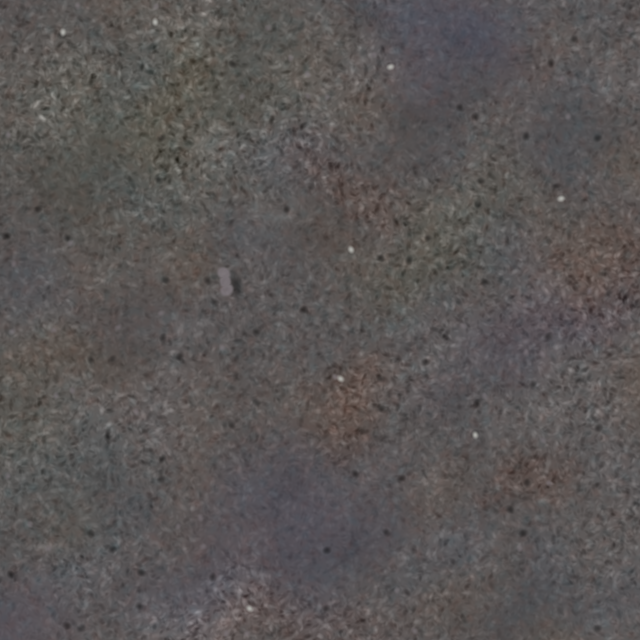
A three.js fragment shader for this texture:

```glsl
// Dim, weathered ground: short matted grass with brown, olive and violet patches.
varying vec2 vUv;

const vec3 GROUND = vec3(0.352, 0.336, 0.334);
const vec3 BROWN  = vec3(0.018, -0.012, -0.024);
const vec3 VIOLET = vec3(-0.024, -0.020, 0.012);
const vec3 OLIVE  = vec3(0.006, 0.014, -0.012);
const vec3 PALE   = vec3(0.50, 0.47, 0.49);
const vec3 SPECK  = vec3(0.68, 0.68, 0.66);

vec3 hash3(vec2 p, float seed) {
  vec3 q = fract(vec3(p.xyx + seed * 7.31) * vec3(0.1031, 0.1030, 0.0973));
  q += dot(q, q.yxz + 33.33);
  return fract((q.xxy + q.yzz) * q.zyx);
}

vec2 rotate(vec2 p, float angle) {
  float c = cos(angle), s = sin(angle);
  return vec2(c * p.x + s * p.y, c * p.y - s * p.x);
}

// Soft ellipse: 1 at its centre, 0 from its rim outwards.
float blob(vec2 p, vec2 radii, float angle) {
  vec2 q = rotate(p, angle) / radii;
  float k = max(0.0, 1.0 - dot(q, q));
  return k * k;
}

// Cellular noise: one light or dark stroke per cell, centred on zero.
float strokes(vec2 p, vec2 radii, float angle, float spread, float seed) {
  vec2 cell = floor(p);
  float sum = 0.0;
  for (int j = -1; j <= 1; j++) {
    for (int i = -1; i <= 1; i++) {
      vec2 id = cell + vec2(float(i), float(j));
      vec3 r = hash3(id, seed);
      vec3 t = hash3(id, seed + 5.0);
      float turn = angle + spread * (t.x - 0.5);
      sum += (2.0 * r.z - 1.0) * blob(p - id - r.xy, radii, turn);
    }
  }
  return sum;
}

// Rare small dots, present in the given share of the cells.
float specks(vec2 p, float share, float radius, float seed) {
  vec2 id = floor(p);
  vec3 r = hash3(id, seed);
  vec2 centre = 0.25 + 0.5 * r.xy;
  return step(1.0 - share, r.z) * blob(fract(p) - centre, vec2(radius, radius * 0.8), r.x * 6.0);
}

// Layered sines that bend the outlines of the large patches.
vec2 warp(vec2 p) {
  vec2 w = 0.022 * sin(p.yx * 17.0 + vec2(1.3, 4.1));
  w += 0.012 * sin(p.yx * 41.0 + p * 13.0 + vec2(2.7, 0.6));
  return p + w;
}

// Violet stone made of three lumps, with a shadow on its right.
vec3 addStone(vec3 color, vec2 p) {
  float shade = blob(p - vec2(0.017, -0.006), vec2(0.013, 0.032), 0.2);
  color *= 1.0 - 0.42 * shade;
  float body = 0.0;
  for (int i = 0; i < 3; i++) {
    float f = float(i) - 1.0;
    vec2 lump = vec2(0.003 * sin(f * 4.0), 0.013 * f);
    body = max(body, blob(p - lump, vec2(0.014, 0.017), f));
  }
  return mix(color, PALE, 0.75 * smoothstep(0.1, 0.7, body));
}

void main() {
  vec2 p = warp(vUv);

  // Large patches
  float brown = blob(p - vec2(0.56, 0.38), vec2(0.16, 0.07), 0.85)
              + blob(p - vec2(0.93, 0.57), vec2(0.24, 0.13), 0.6)
              + blob(p - vec2(0.81, 0.24), vec2(0.14, 0.05), 0.6)
              + blob(p - vec2(0.55, 0.73), vec2(0.17, 0.07), -0.5)
              + 0.7 * blob(p - vec2(0.50, 0.02), vec2(0.25, 0.08), 0.1);
  float violet = blob(p - vec2(0.42, 0.15), vec2(0.32, 0.19), 0.5)
               + blob(p - vec2(0.69, 0.94), vec2(0.22, 0.14), -0.4)
               + 0.8 * blob(p - vec2(0.82, 0.46), vec2(0.22, 0.10), 0.6)
               + blob(p - vec2(0.02, 0.0), vec2(0.18, 0.12), 0.0);
  float olive = blob(p - vec2(0.24, 0.82), vec2(0.40, 0.28), 0.3)
              + 0.8 * blob(p - vec2(0.68, 0.62), vec2(0.26, 0.12), 0.5)
              + 0.6 * blob(p - vec2(0.05, 0.30), vec2(0.22, 0.25), 0.0);

  // Mottling that leans up to the right
  float broad = strokes(p * 6.0, vec2(1.0, 0.6), 0.65, 1.2, 1.0);
  float clumps = strokes(p * 17.0, vec2(1.0, 0.6), 0.65, 2.0, 2.0);
  float hue = strokes(p * 9.0, vec2(1.0, 0.7), 0.65, 2.0, 3.0);

  // Matted grass, coarse and fine
  float blades = strokes(vUv * 92.0, vec2(1.0, 0.5), -0.6, 3.2, 4.0);
  float fibres = strokes(vUv * 160.0, vec2(1.0, 0.55), 0.5, 3.2, 6.0);
  float tintGrain = strokes(vUv * 75.0, vec2(0.95, 0.7), 0.0, 6.0, 8.0);
  float relief = clamp(0.8 + 0.4 * olive + 0.5 * brown - 0.4 * violet + 0.4 * broad, 0.4, 1.4);

  vec3 color = GROUND + BROWN * brown + VIOLET * violet + OLIVE * olive;
  color += 0.022 * broad + 0.020 * clumps;
  color += hue * vec3(0.014, 0.0, -0.014);
  color += relief * (0.082 * blades + 0.050 * fibres);
  color += tintGrain * vec3(0.012, -0.004, -0.008);

  // Dark pits, pale bits and a few bright specks
  color *= 1.0 - 0.40 * specks(vUv * 26.0, 0.08, 0.25, 9.0);
  color = mix(color, PALE, 0.55 * specks(vUv * 30.0, 0.05, 0.24, 11.0));
  color = mix(color, SPECK, specks(vUv * 14.0, 0.02, 0.12, 13.0));
  color = addStone(color, vUv - vec2(0.352, 0.56));

  gl_FragColor = vec4(color, 1.0);
}
```
